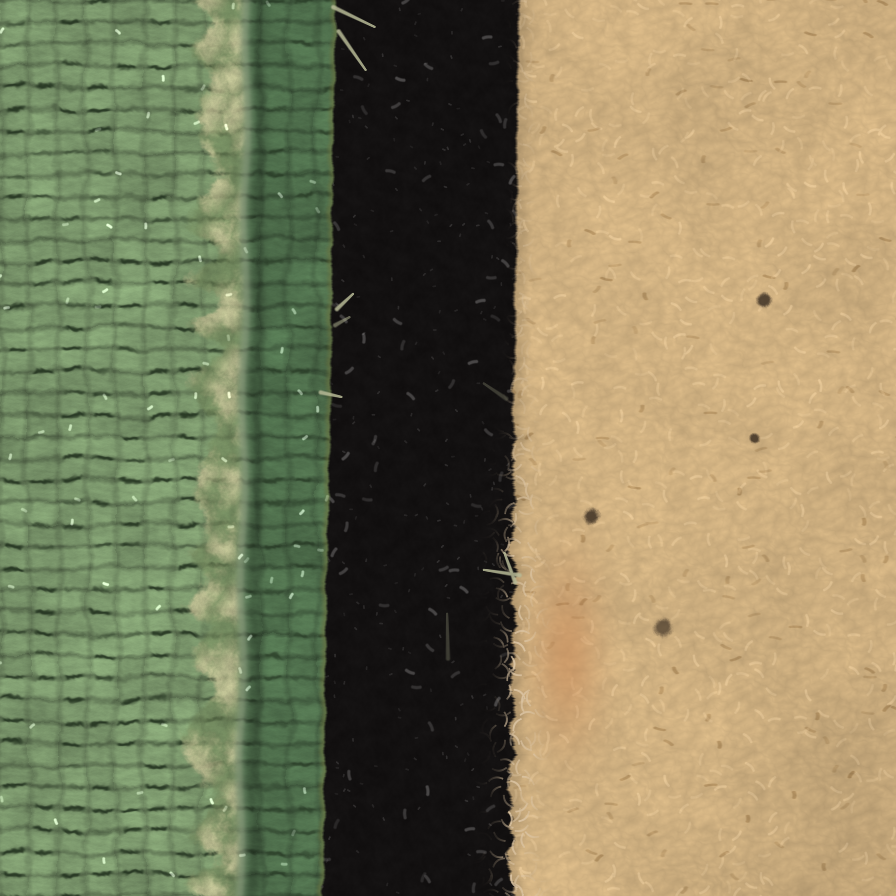
This texture is drawn by a three.js fragment shader. Its source:

```glsl
// Green woven cloth with a glued fold, a black gap and a fibrous tan board, side by side.
varying vec2 vUv;

vec2 hash2(vec2 p) {
  vec3 q = fract(vec3(p.xyx) * vec3(0.1031, 0.1030, 0.0973));
  q += dot(q, q.yzx + 33.33);
  return fract((q.xx + q.yz) * q.zy);
}

// Distance to the nearest scattered point, one per unit cell
float cellular(vec2 p) {
  float d = 1.5;
  for (int j = -1; j <= 1; j++)
    for (int i = -1; i <= 1; i++) {
      vec2 id = floor(p) + vec2(float(i), float(j));
      d = min(d, length(id + hash2(id) - p));
    }
  return d;
}

// Warped layered sines, about -1 to 1
float waves(vec2 p) {
  float sum = 0.0, amp = 0.5;
  for (int i = 0; i < 5; i++) {
    sum += amp * sin(p.x + 1.7 * sin(p.y * 0.8)) * cos(p.y + 1.3 * sin(p.x * 0.7));
    p = mat2(1.3, 1.5, -1.5, 1.3) * p + 2.1;
    amp *= 0.68;
  }
  return sum;
}

// Short bent strands; share sets how many cells hold one
float strands(vec2 p, float share, float reach) {
  float m = 0.0;
  for (int j = -1; j <= 1; j++)
    for (int i = -1; i <= 1; i++) {
      vec2 id = floor(p) + vec2(float(i), float(j));
      vec2 r = hash2(id + 17.0);
      vec2 v = p - id - hash2(id);
      float a = 6.283 * r.x;
      vec2 dir = vec2(cos(a), sin(a));
      float t = clamp(dot(v, dir), -reach, reach);
      float d = length(v - dir * t - vec2(-dir.y, dir.x) * t * t * 0.6);
      float keep = step(r.y, share) * (0.4 + 0.6 * fract(r.x * 7.3));
      m = max(m, keep * (1.0 - smoothstep(0.03, 0.14, d)));
    }
  return m;
}

float spot(vec2 p, vec2 c, float r) {
  return 1.0 - smoothstep(0.4 * r, r, length(p - c) + 0.15 * r * waves(p * 200.0));
}

float hair(vec2 p, vec2 a, vec2 b) {
  vec2 ab = b - a;
  float t = clamp(dot(p - a, ab) / dot(ab, ab), 0.0, 1.0);
  return 1.0 - smoothstep(0.0008, 0.0038 - 0.002 * t, length(p - a - ab * t));
}

vec3 cloth(vec2 p, float fold) {
  float slow = waves(p * 18.0);
  float flap = smoothstep(-0.004, 0.006, p.x - fold);
  vec2 q = p * vec2(31.0, 41.0) + 0.22 * vec2(waves(p * 25.0 + 4.0), waves(p * 30.0));
  vec2 id = floor(q), f = abs(fract(q) - 0.5);
  vec2 r = hash2(id);
  float rowGap = smoothstep(0.28, 0.49, f.y);
  float colGap = smoothstep(0.30, 0.49, f.x);
  vec3 col = mix(vec3(0.49, 0.60, 0.43), vec3(0.32, 0.45, 0.31), flap);
  col *= 1.0 + 0.09 * slow + 0.12 * (r.x - 0.5) + 0.07 * waves(p * vec2(90.0, 260.0));
  col *= 1.0 - 0.20 * rowGap - 0.12 * colGap;
  // Dark holes between the threads
  float hole = smoothstep(0.36, 0.49, f.y) * (1.0 - smoothstep(0.22, 0.44, f.x));
  hole *= smoothstep(0.25, 0.75, hash2(vec2(id.x, floor(q.y + 0.5)) + 9.0).x + 0.25 * slow);
  col = mix(col, vec3(0.11, 0.17, 0.10), hole * mix(0.8, 0.5, flap));
  // Scalloped glue along the fold, with a pale crest and a soft shadow
  float x = p.x - fold;
  float scallop = 0.047 + 0.013 * sin(p.y * 83.0 + 2.0 * sin(p.y * 19.0)) + 0.012 * waves(p * 50.0);
  float glue = smoothstep(-scallop - 0.006, -scallop + 0.008, x) * (1.0 - smoothstep(-0.008, 0.004, x));
  float lump = 1.0 - cellular(p * vec2(24.0, 20.0) + 0.3 * waves(p * 40.0));
  vec3 glueCol = mix(vec3(0.43, 0.51, 0.34), vec3(0.76, 0.75, 0.58), smoothstep(0.3, 0.95, lump));
  col = mix(col, glueCol * (1.0 + 0.12 * waves(p * 120.0)), glue * (0.55 + 0.3 * smoothstep(0.2, 0.7, lump)));
  float crest = exp(-pow(x / 0.006, 2.0));
  col = mix(col, vec3(0.50, 0.57, 0.46), 0.65 * crest);
  col *= 1.0 - 0.20 * exp(-pow((x - 0.014) / 0.008, 2.0));
  return col + vec3(0.42) * strands(p * 55.0, 0.07, 0.12);
}

vec3 board(vec2 p, float edge) {
  float grain = cellular(p * vec2(75.0, 115.0) + waves(p * 30.0));
  vec3 col = vec3(0.805, 0.685, 0.50) * (1.0 + 0.045 * waves(p * 13.0) + 0.035 * waves(p * 75.0));
  col *= 1.04 - 0.09 * grain;
  col *= 1.0 - 0.07 * smoothstep(0.35, 0.0, p.y) * smoothstep(0.65, 1.0, p.x);
  col += 0.07 * strands(p * 60.0, 0.35, 0.35);
  col -= vec3(0.12, 0.13, 0.13) * strands(p * vec2(38.0, 65.0) + 5.0, 0.14, 0.2);
  // Rusty stain and dark specks
  vec2 s = (p - vec2(0.633, 0.27)) / vec2(0.035, 0.09);
  col = mix(col, vec3(0.80, 0.55, 0.35), 0.55 * exp(-dot(s, s)));
  float speck = max(spot(p, vec2(0.853, 0.665), 0.010), spot(p, vec2(0.842, 0.511), 0.007));
  speck = max(speck, max(spot(p, vec2(0.660, 0.424), 0.011), 0.8 * spot(p, vec2(0.740, 0.300), 0.013)));
  col = mix(col, vec3(0.24, 0.19, 0.14), 0.85 * speck);
  return col * (0.88 + 0.12 * smoothstep(0.0, 0.02, p.x - edge));
}

void main() {
  vec2 p = vUv;
  float fold = 0.268 + 0.008 * p.y + 0.002 * sin(p.y * 31.0);
  float clothEdge = 0.360 + 0.015 * p.y + 0.0025 * waves(vec2(3.0, p.y * 60.0));
  float worn = 1.0 - smoothstep(0.35, 0.65, p.y);
  float boardEdge = 0.571 + 0.008 * p.y * p.y + (0.003 + 0.005 * worn) * waves(vec2(1.0, p.y * 70.0));

  // Black gap with faint dust
  vec3 col = vec3(0.072, 0.064, 0.064) + 0.012 * waves(p * 110.0);
  col += 0.22 * strands(p * 48.0, 0.13, 0.2) + 0.12 * strands(p * 90.0 + 8.0, 0.12, 0.1);

  // Cloth with a thin olive rim
  vec3 green = cloth(p, fold);
  green = mix(green, vec3(0.43, 0.45, 0.24), 0.5 * smoothstep(-0.008, -0.001, p.x - clothEdge));
  col = mix(col, green, 1.0 - smoothstep(-0.002, 0.002, p.x - clothEdge));

  // Board with a pale frayed rim
  col = mix(col, board(p, boardEdge), smoothstep(-0.002, 0.003, p.x - boardEdge));
  float rim = exp(-pow((p.x - boardEdge - 0.008) / (0.010 + 0.010 * worn), 2.0));
  float fray = strands(p * 75.0, 0.8, 0.55) * rim * (0.4 + 0.6 * worn);
  col = mix(col, vec3(0.86, 0.77, 0.64), fray);

  // Loose fibres
  float loose = max(hair(p, vec2(0.372, 0.992), vec2(0.418, 0.970)), hair(p, vec2(0.378, 0.965), vec2(0.408, 0.922)));
  loose = max(loose, hair(p, vec2(0.358, 0.562), vec2(0.381, 0.557)));
  loose = max(loose, max(hair(p, vec2(0.376, 0.655), vec2(0.394, 0.672)), 0.6 * hair(p, vec2(0.374, 0.637), vec2(0.390, 0.646))));
  loose = max(loose, max(hair(p, vec2(0.580, 0.358), vec2(0.540, 0.364)), hair(p, vec2(0.575, 0.350), vec2(0.563, 0.383))));
  loose = max(loose, 0.3 * max(hair(p, vec2(0.500, 0.265), vec2(0.499, 0.315)), hair(p, vec2(0.565, 0.555), vec2(0.540, 0.572))));
  col = mix(col, vec3(0.72, 0.73, 0.59), 0.85 * loose);

  gl_FragColor = vec4(clamp(col, 0.0, 1.0), 1.0);
}
```
